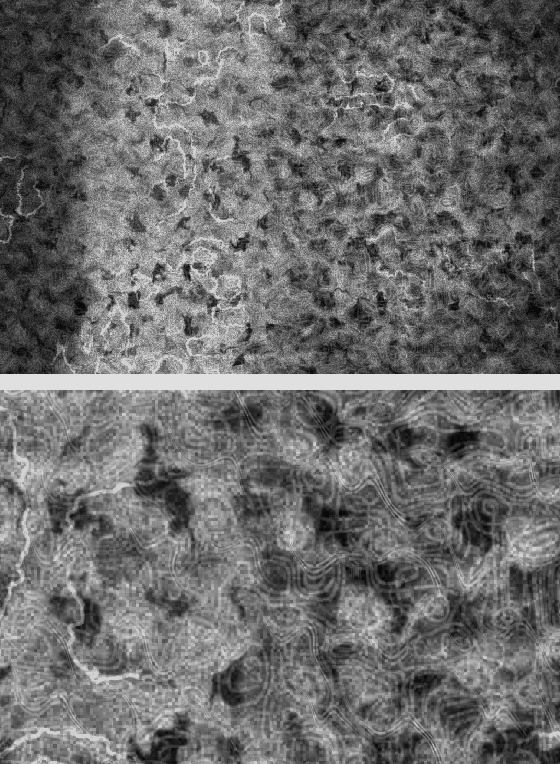
Top, the full canvas; bottom, a detail of the centre.
A Shadertoy shader for this background:

```glsl
// Grey woven field of curled fibres, ringed eyes and dark gaps, with film grain

const float CELL = 0.072;      // lattice pitch, canvas height = 1
const float GRAIN_ROWS = 342.0;

float hash(vec2 p) {
    vec3 q = fract(p.xyx * vec3(0.1031, 0.1030, 0.0973));
    q += dot(q, q.yzx + 33.33);
    return fract((q.x + q.y) * q.z);
}

vec2 hash2(vec2 p) {
    return vec2(hash(p), hash(p + 71.7));
}

float noise(vec2 p) {
    vec2 i = floor(p), f = fract(p);
    f = f * f * f * (f * (f * 6.0 - 15.0) + 10.0);
    return mix(mix(hash(i), hash(i + vec2(1, 0)), f.x),
               mix(hash(i + vec2(0, 1)), hash(i + vec2(1, 1)), f.x), f.y);
}

vec2 noise2(vec2 p) {
    return vec2(noise(p), noise(p + 40.0)) - 0.5;
}

float fbm(vec2 p) {
    float sum = 0.0, amp = 0.5;
    for (int i = 0; i < 4; i++) {
        sum += amp * noise(p);
        p = mat2(1.6, 1.2, -1.2, 1.6) * p + 9.3;
        amp *= 0.5;
    }
    return sum / 0.94;
}

// Soft line of constant width around d = 0
float stroke(float d, float width) {
    float aa = 1.0 / iResolution.y;
    return 1.0 - smoothstep(width * 0.4, width + aa, abs(d));
}

// Contour lines of a noise field: thin curling hairs
float hairs(vec2 p, float scale, float count, float width) {
    float f = noise(p * scale) * count;
    float slope = max(fwidth(f) * iResolution.y, scale * 0.6);
    return stroke((fract(f) - 0.5) / slope, width);
}

// Pale region on the left, with a ragged outline
float glowMask(vec2 p) {
    float wobble = 0.2 * (fbm(p * 6.0) - 0.5);
    float left = 0.2 + 0.08 * smoothstep(0.65, 1.0, p.y) + wobble;
    float right = 0.71 + wobble;
    return smoothstep(left - 0.09, left + 0.09, p.x)
         * (1.0 - smoothstep(right - 0.06, right + 0.16, p.x));
}

// Middle grey region on the right, fading to the border
float hazeMask(vec2 p) {
    vec2 d = (p - vec2(1.03, 0.48)) / vec2(0.46, 0.68);
    return 1.0 - smoothstep(0.35, 1.15, length(d) + 0.5 * (fbm(p * 6.0) - 0.5));
}

// Ellipse with concentric rings: x = light, y = coverage
vec2 eye(vec2 l, float radius) {
    float r = length(l * vec2(0.85, 1.1));
    float cover = 1.0 - smoothstep(radius * 0.8, radius, r);
    float rings = 0.5 - 0.5 * cos(r / radius * 15.7);
    return vec2(rings * cover, cover);
}

// Bundle of wavy filaments falling to the right
float bundle(vec2 l, float phase) {
    float y = l.y + 0.65 * l.x - 0.014 * sin(l.x * 110.0 + phase);
    float lines = 0.0;
    for (float i = -1.0; i < 2.0; i++)
        lines = max(lines, stroke(y + i * (0.005 + 0.06 * l.x), 0.0016) * (1.0 - 0.25 * abs(i)));
    return lines * (1.0 - smoothstep(0.025, 0.055, abs(l.x)));
}

// Soft rectangular gap
float gap(vec2 l, vec2 halfSize) {
    vec2 d = abs(l) - halfSize;
    return 1.0 - smoothstep(-0.007, 0.007, max(d.x, d.y));
}

// Lattice motifs: x = fibre light, y = gap darkness
vec2 weave(vec2 p, vec2 ragged) {
    vec2 id = floor(p / CELL), result = vec2(0);
    float cover = 0.0;
    for (int j = -1; j <= 1; j++)
    for (int i = -1; i <= 1; i++) {
        vec2 cell = id + vec2(i, j);
        vec2 rnd = hash2(cell), rnd2 = hash2(cell + 19.3);
        vec2 l = p - (cell + 0.5 + 0.4 * (rnd - 0.5)) * CELL;
        vec2 ring = eye(l, 0.016 + 0.012 * rnd.x);
        float light = max(0.75 * ring.x, bundle(l - vec2(0.012, -0.018), rnd.y * 6.28) * (0.4 + 0.6 * rnd2.x));
        vec2 g = l + ragged;
        float dark = max(gap(g - vec2(0.036, 0.012), 0.004 + 0.017 * rnd2),
                         gap(g + vec2(0.008, 0.036), 0.003 + 0.018 * rnd2.yx) * rnd.x);
        result = max(result, vec2(light, dark * (0.5 + 0.5 * rnd2.y)));
        cover = max(cover, ring.y);
    }
    return vec2(result.x, result.y * (1.0 - 0.6 * cover));
}

void mainImage(out vec4 fragColor, in vec2 fragCoord) {
    vec2 p = fragCoord / iResolution.y;
    vec2 q = p + 0.02 * noise2(p * 26.0);
    vec2 ragged = 0.026 * noise2(p * 62.0) + 0.012 * noise2(p * 130.0);

    // Broad light
    float glow = glowMask(p), haze = hazeMask(p) * (1.0 - glow);
    float base = 0.16 + 0.34 * glow + 0.18 * haze;
    float calm = glow * smoothstep(0.25, 0.5, p.y);

    // Mottling and gaps, calmer inside the pale region
    vec2 motif = weave(q, ragged);
    float mottle = fbm(q * vec2(34.0, 42.0)) - 0.5;
    float tone = base * (1.0 + mottle * mix(1.9, 0.7, glow));
    tone *= 1.0 - motif.y * mix(0.88, 0.7, calm);

    // Curled fibres and fine hairs
    float fine = max(hairs(q, 32.0, 5.0, 0.0013), 0.8 * hairs(q + 3.7, 21.0, 6.0, 0.0013));
    float fibre = max(motif.x, 0.55 * fine);
    tone += fibre * (0.14 + 0.14 * haze + 0.13 * glow * (1.0 - 0.7 * calm));

    // Sparse thin bright strands
    float patches = smoothstep(0.48, 0.66, fbm(p * 4.0 + 12.0));
    tone += 0.28 * patches * hairs(q + 0.5 * ragged, 13.0, 2.0, 0.0016);

    // Grain
    vec2 speck = floor(p * GRAIN_ROWS);
    float grain = hash(speck) + hash(speck + 131.0) - 1.0;
    tone += grain * (0.05 + 0.19 * tone);

    fragColor = vec4(vec3(clamp(tone, 0.03, 0.82)), 1.0);
}
```
